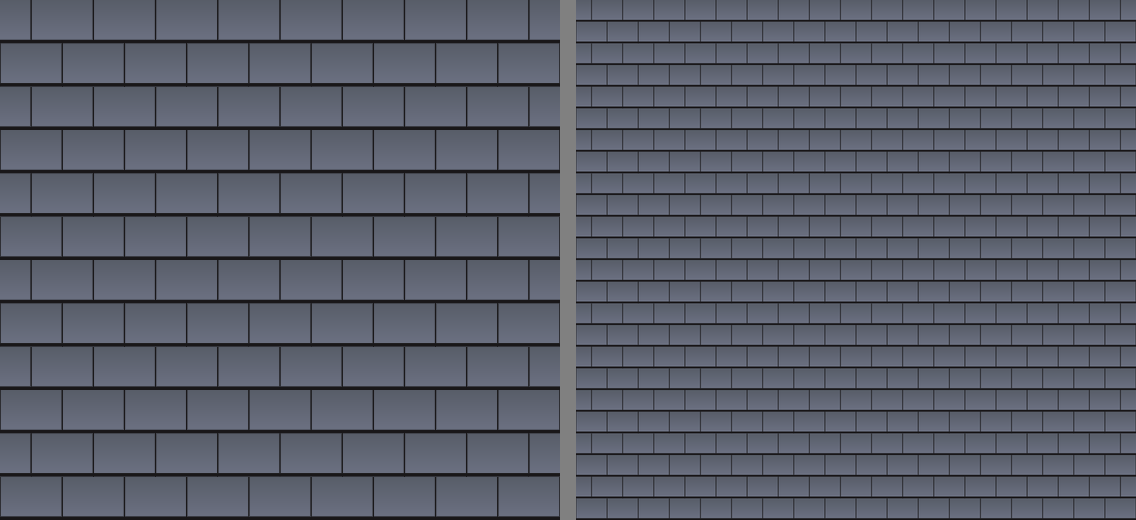
Left, the tile; right, the same tile 2 across and 2 down.
A Shadertoy shader for this texture:

```glsl
// Slate roof shingles in staggered courses with dark gaps and a vertical shade on each tile.

const vec2  REPEATS     = vec2(9.0, 12.0);   // tiles across, courses down
const float COURSE_GAP  = 0.083;             // horizontal gap, fraction of course height
const float JOINT_WIDTH = 0.023;             // vertical gap, fraction of tile width
const float STAGGER     = 0.5;               // shift of every other course, in tiles
const vec3  SLATE_TOP    = vec3(0.343, 0.364, 0.408);
const vec3  SLATE_BOTTOM = vec3(0.420, 0.440, 0.507);
const vec3  GAP_COLOR    = vec3(0.098, 0.092, 0.098);

// Coverage of a repeating band of given centre and width; pixel is the pixel size in cells.
float band(float position, float center, float width, float pixel) {
    float dist = abs(fract(position - center + 0.5) - 0.5) - 0.5 * width;
    return clamp(0.5 - dist / pixel, 0.0, 1.0);
}

void mainImage(out vec4 fragColor, in vec2 fragCoord) {
    vec2 cell  = fragCoord / iResolution.xy * REPEATS;
    vec2 pixel = REPEATS / iResolution.xy;

    // Stagger odd courses
    cell.x += STAGGER * mod(floor(cell.y), 2.0);

    // Tile face, lighter toward its lower edge
    float height = clamp((fract(cell.y) - COURSE_GAP) / (1.0 - COURSE_GAP), 0.0, 1.0);
    vec3 slate = mix(SLATE_BOTTOM, SLATE_TOP, height);

    // Gaps below each course and between neighbours
    float course = band(cell.y, 0.5 * COURSE_GAP, COURSE_GAP, pixel.y);
    float joint  = band(cell.x, 0.0, JOINT_WIDTH, pixel.x);

    fragColor = vec4(mix(slate, GAP_COLOR, max(course, joint)), 1.0);
}
```
